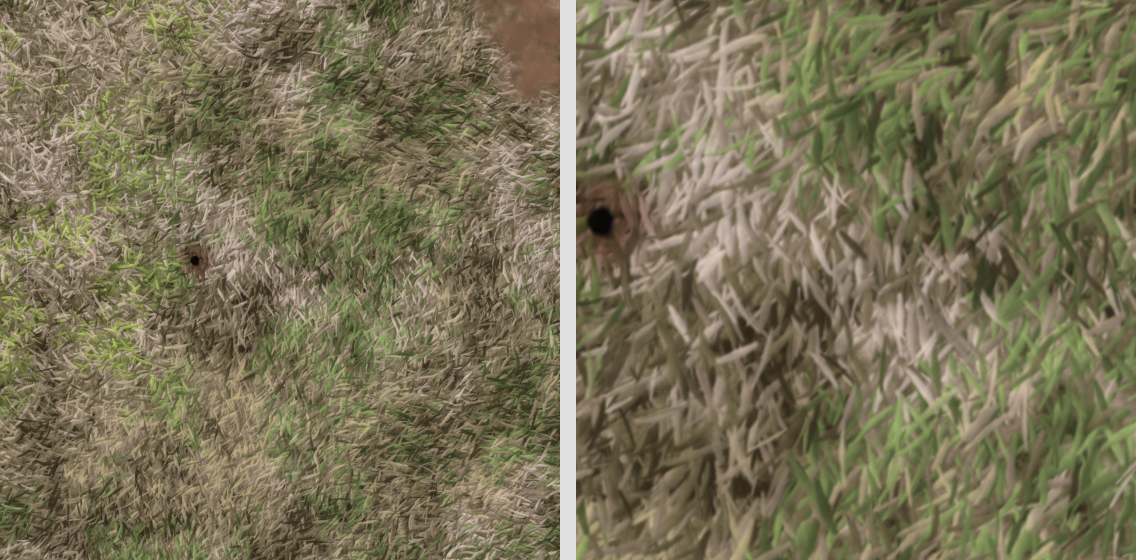
Left, the full canvas; right, a detail of the centre.
This texture is drawn by a Shadertoy shader. Its source:

```glsl
// Dry matted lawn from above: crossed straw blades, green tufts and a bare soil corner.
const vec3 SHADOW = vec3(0.21, 0.175, 0.115);
const vec3 OLIVE = vec3(0.42, 0.38, 0.27);
const vec3 TAUPE = vec3(0.53, 0.465, 0.40);
const vec3 STRAW = vec3(0.69, 0.63, 0.47);
const vec3 PALE = vec3(0.77, 0.70, 0.66);
const vec3 DEEP_GREEN = vec3(0.34, 0.41, 0.24);
const vec3 FRESH_GREEN = vec3(0.47, 0.53, 0.23);
const vec3 SOIL = vec3(0.47, 0.35, 0.27);
const vec2 SOIL_CENTER = vec2(0.97, 0.96);
const float SOIL_RADIUS = 0.125;
const vec2 HOLE_CENTER = vec2(0.35, 0.535);
const int LAYERS = 11;
const float COARSE_CELLS = 32.0;
const float FINE_CELLS = 54.0;
const float BLADE_SOFTNESS = 0.0016;
const float LEAN = 0.85;

float hash(vec2 p) {
    return fract(sin(dot(p, vec2(127.1, 311.7))) * 43758.5453);
}

vec4 hash4(vec2 p) {
    float d = dot(p, vec2(127.1, 311.7));
    return fract(sin(d + vec4(0.0, 1.3, 2.9, 4.1)) * vec4(43758.5453, 22578.146, 19642.349, 31415.927));
}

float noise(vec2 p) {
    vec2 i = floor(p), f = fract(p);
    f = f * f * (3.0 - 2.0 * f);
    float low = mix(hash(i), hash(i + vec2(1, 0)), f.x);
    float high = mix(hash(i + vec2(0, 1)), hash(i + vec2(1, 1)), f.x);
    return mix(low, high, f.y);
}

float fbm(vec2 p) {
    float sum = 0.0, amp = 0.533;
    for (int i = 0; i < 4; i++) {
        sum += amp * noise(p);
        p = mat2(1.6, 1.2, -1.2, 1.6) * p + 7.3;
        amp *= 0.5;
    }
    return sum;
}

// Dead grass tone, from shaded thatch to sunlit straw
vec3 dryColor(float tone, float yellow) {
    vec3 c = mix(SHADOW, OLIVE, smoothstep(-0.1, 0.32, tone));
    c = mix(c, TAUPE, smoothstep(0.25, 0.6, tone));
    return mix(c, mix(PALE, STRAW, yellow), smoothstep(0.5, 1.05, tone));
}

void mainImage(out vec4 fragColor, in vec2 fragCoord) {
    vec2 p = fragCoord / iResolution.y;

    // Broad patches that steer light, growth and direction
    float light = fbm(p * 13.0 + 3.0) - 0.5;
    float growth = fbm(p * 10.0 + 41.0) - 0.5;
    float yellow = smoothstep(0.35, 0.65, fbm(p * 6.0 + 83.0));
    float leftSide = smoothstep(0.5, 0.15, p.x + 0.25 * (noise(p * 5.0) - 0.5)) * smoothstep(0.15, 0.4, p.y);
    float flow = LEAN + 1.5 * (noise(p * 4.0 + 19.0) - 0.5) - 0.6 * leftSide;
    float spread = mix(1.9, 3.1, leftSide);
    float soilEdge = length(p - SOIL_CENTER) + 0.12 * (fbm(p * 12.0 + 5.0) - 0.5);
    float soil = smoothstep(SOIL_RADIUS + 0.025, SOIL_RADIUS - 0.025, soilEdge);
    vec3 green = mix(DEEP_GREEN, FRESH_GREEN, clamp(leftSide * 0.8 + 0.15, 0.0, 1.0));

    // Thatch beneath the blades
    float grain = fbm(p * 85.0);
    vec3 col = dryColor(grain + light * 0.8 - 0.2, yellow);

    // Layers of overlapping blades, one in each jittered cell
    for (int layer = 0; layer < LAYERS; layer++) {
        float depth = float(layer) / float(LAYERS - 1);
        float cells = mix(FINE_CELLS, COARSE_CELLS, fract(depth * 2.7));
        vec2 q = p * cells + float(layer) * vec2(5.37, 9.71);
        vec2 cell = floor(q);
        for (int y = -1; y <= 1; y++)
        for (int x = -1; x <= 1; x++) {
            vec2 id = cell + vec2(x, y);
            vec4 r = hash4(id + float(layer) * 17.0);
            vec4 s = hash4(id + float(layer) * 29.0 + 101.0);
            vec2 d = q - id - r.xy;
            float angle = flow + spread * (s.x - 0.5);
            vec2 dir = vec2(cos(angle), sin(angle));
            float along = dot(d, dir);
            float across = dot(d, vec2(-dir.y, dir.x));
            float halfLength = mix(0.4, 0.92, s.y);
            across += (s.w - 0.5) * 0.4 * along * along;
            float taper = 1.0 - 0.6 * abs(along) / halfLength;
            float halfWidth = mix(0.05, 0.14, s.z) * taper;
            float soft = BLADE_SOFTNESS * cells;
            float cover = smoothstep(soft, -soft, abs(across) - halfWidth);
            cover *= smoothstep(halfLength, halfLength - 0.2, abs(along));
            cover *= step(soil, r.w * 0.9 + 0.04);

            float tone = r.z + light * 1.1 + 0.06 * leftSide;
            vec3 blade = dryColor(tone, yellow * (1.0 - 0.6 * leftSide));
            float isGreen = smoothstep(0.0, 0.12, growth * 2.4 + 0.29 - r.w);
            blade = mix(blade, green * (0.55 + 0.85 * clamp(tone, 0.0, 1.0)), isGreen * 0.85);
            blade *= 1.0 + 0.16 * clamp(across / 0.12, -1.0, 1.0);
            col = mix(col, blade, cover * 0.88);
        }
    }
    col *= 0.86 + 0.3 * grain;

    // Smooth bare soil, with a few blades left at its rim
    vec3 earth = SOIL * (0.8 + 0.4 * fbm(p * 22.0 + 11.0));
    col = mix(col, earth, soil * mix(0.6, 0.95, smoothstep(0.35, 0.6, fbm(p * 38.0))));

    // Small dark burrow in a scuffed patch
    float hole = length(p - HOLE_CENTER) + 0.008 * (noise(p * 90.0) - 0.5);
    col = mix(col, col * vec3(0.72, 0.6, 0.56), smoothstep(0.045, 0.01, hole));
    col *= mix(0.1, 1.0, smoothstep(0.005, 0.010, hole));

    fragColor = vec4(col, 1.0);
}
```
